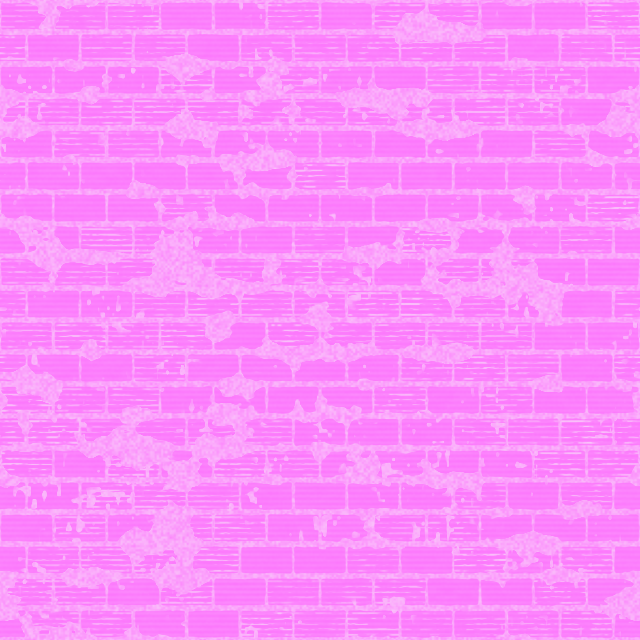
Reproduce this texture procedurally as a Shadertoy shader.

```glsl
// Worn pink wall of ribbed bricks in running bond, with speckled, spilling mortar.
#define BRICKS vec2(12.0, 20.0)      // repeats across and down
#define JOINT vec2(0.0019, 0.0043)   // half widths of the upright and level joints
#define CORNER 0.0035                // brick corner radius
#define RIBS 6.0                     // ribs on each brick
#define SPILL 0.024                  // reach of mortar over the bricks
#define ROUGH 0.0034                 // raggedness of brick edges
#define SCRATCHED 0.55               // share of bricks with pale scratches
#define DEEP vec3(0.99, 0.47, 0.99)
#define PALE vec3(0.98, 0.77, 0.98)

float hash(vec2 p, float seed) {
    uvec2 q = uvec2(ivec2(p)) * uvec2(1597u, 3812u) + uint(seed) * 7919u;
    uint n = (q.x ^ (q.y * 2741u)) * 747796u + 28913u;
    n = (n ^ (n >> 15)) * 739981u;
    n = (n ^ (n >> 13)) * 277803u;
    return float((n ^ (n >> 16)) & 65535u) / 65535.0;
}

// Value noise that wraps after one canvas; period is a whole number of cells.
float noise(vec2 uv, vec2 period, float seed) {
    vec2 p = uv * period, i = floor(p), f = fract(p);
    f = f * f * (3.0 - 2.0 * f);
    vec2 a = mod(i, period), b = mod(i + 1.0, period);
    return mix(mix(hash(a, seed), hash(vec2(b.x, a.y), seed), f.x),
               mix(hash(vec2(a.x, b.y), seed), hash(b, seed), f.x), f.y);
}

float fbm(vec2 uv, vec2 period, float seed) {
    float sum = 0.0, weight = 0.5;
    for (int k = 0; k < 4; k++) {
        sum += weight * noise(uv, period, seed + float(k));
        period *= 2.0;
        weight *= 0.5;
    }
    return sum / 0.9375;
}

float roundedBox(vec2 p, vec2 halfSize, float radius) {
    vec2 q = abs(p) - halfSize + radius;
    return length(max(q, 0.0)) + min(max(q.x, q.y), 0.0) - radius;
}

void mainImage(out vec4 fragColor, in vec2 fragCoord) {
    vec2 uv = fragCoord / iResolution.xy;
    float pixel = 1.0 / min(iResolution.x, iResolution.y);

    // Running bond: every other row shifts by half a brick
    vec2 grid = uv * BRICKS;
    grid.x += 0.5 * (1.0 - mod(floor(grid.y), 2.0));
    vec2 id = mod(floor(grid), BRICKS), cell = fract(grid);

    // Brick outline, frayed and eaten by spilled mortar
    float edge = roundedBox((cell - 0.5) / BRICKS, 0.5 / BRICKS - JOINT, CORNER);
    edge += ROUGH * (fbm(uv, vec2(80.0), 10.0) - 0.5);
    edge += SPILL * smoothstep(0.57, 0.77, fbm(uv, vec2(14.0, 20.0), 20.0));
    float brickMask = 1.0 - smoothstep(-pixel, pixel, edge);

    // Brick face: soft ribs and faint stains
    float grain = noise(uv, vec2(300.0), 30.0);
    float rib = 0.5 + 0.5 * cos(6.2832 * RIBS * cell.y);
    float brickTone = 0.17 * rib * mix(0.6, 1.0, hash(id, 31.0));
    brickTone += 0.12 * (fbm(uv, vec2(40.0, 90.0), 32.0) - 0.5) + 0.05 * (grain - 0.5) + 0.03;

    // Broken pale scratches along the ribs of some bricks
    float wear = step(hash(id, 40.0), SCRATCHED) * mix(0.45, 1.0, hash(id, 41.0));
    float streak = noise(uv, vec2(60.0, 260.0), 42.0) * 0.65 + noise(uv, vec2(190.0, 380.0), 43.0) * 0.35;
    float scratch = smoothstep(0.45, 0.95, rib) * smoothstep(0.38, 0.72, streak) * wear;
    brickTone += 0.75 * scratch;

    // Small chips gathered in patches
    float chipZone = smoothstep(0.48, 0.72, fbm(uv, vec2(18.0), 50.0));
    float chip = smoothstep(0.76, 0.86, noise(uv, vec2(130.0, 110.0), 54.0) + 0.12 * (chipZone - 0.5));
    brickTone = mix(brickTone, 0.6 + 0.3 * grain, chip * chipZone);

    // Mortar: sandy speckle with a paler rim against the bricks
    float sand = 0.6 * grain + 0.4 * noise(uv, vec2(170.0), 60.0);
    float rim = 1.0 - smoothstep(0.0, 0.0025, abs(edge));
    float mortarTone = 0.57 + 0.75 * (sand - 0.5) + 0.12 * rim;

    float tone = mix(mortarTone, brickTone, brickMask);
    fragColor = vec4(mix(DEEP, PALE, clamp(tone, 0.0, 1.1)), 1.0);
}
```
